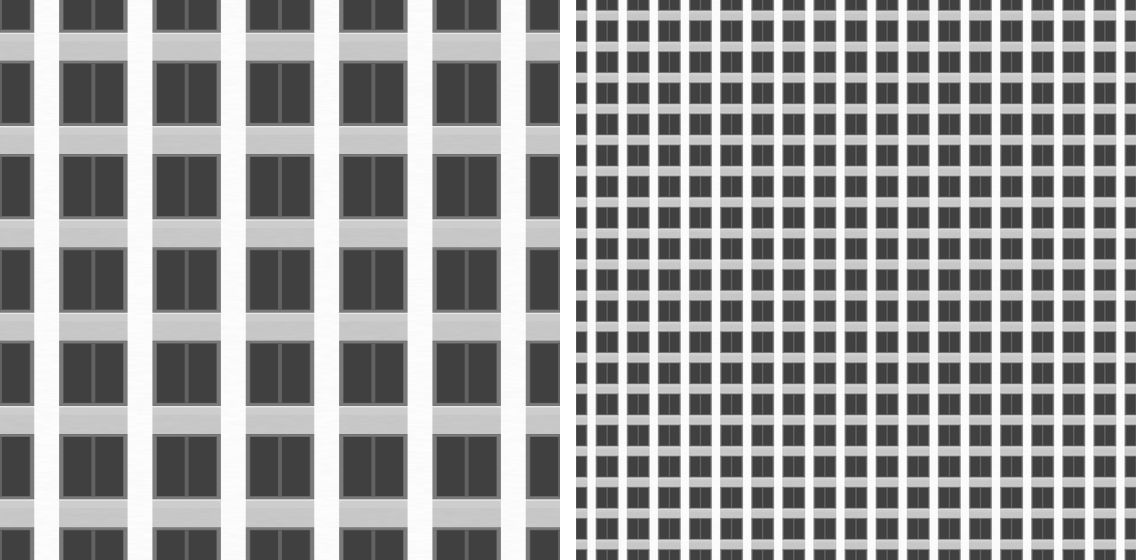
Left, the tile; right, the same tile 3 across and 3 down.
This pattern is drawn by a Shadertoy shader. Its source:

```glsl
// Office facade: six by six bays of twin-pane windows between white piers.
// Each bay is layered from antialiased rectangles in a repeated cell, and
// the masonry gets faint horizontal streaks from value noise that wraps.

float hash(vec2 p) {
    vec3 q = fract(vec3(p.xyx) * 0.1031);
    q += dot(q, q.yzx + 33.33);
    return fract((q.x + q.y) * q.z);
}

// Value noise on a unit lattice, repeating after the given period
float wrappedNoise(vec2 p, vec2 period) {
    vec2 i = floor(p), f = fract(p);
    f = f * f * (3.0 - 2.0 * f);
    vec2 a = mod(i, period), b = mod(i + 1.0, period);
    return mix(mix(hash(a), hash(vec2(b.x, a.y)), f.x),
               mix(hash(vec2(a.x, b.y)), hash(b), f.x), f.y);
}

// Antialiased coverage of the rectangle from lo to hi
float rect(vec2 p, vec2 lo, vec2 hi, vec2 pixel) {
    vec2 inside = clamp(min(p - lo, hi - p) / pixel + 0.5, 0.0, 1.0);
    return inside.x * inside.y;
}

void mainImage(out vec4 fragColor, in vec2 fragCoord) {
    vec2 uv = fragCoord / iResolution.xy;
    vec2 pixel = 6.0 / iResolution.xy;
    vec2 p = fract(uv * 6.0 + 0.5) - 0.5; // window centre at zero

    // Masonry streaks, long in x and fine in y
    vec2 grain = vec2(60.0, 360.0);
    float streak = wrappedNoise(uv * grain, grain) - 0.5;

    // Spandrel between floors, with a lighter upper course and sill
    float wall = 0.78 + 0.015 * streak;
    wall = mix(wall, 0.805, rect(p, vec2(-0.6, -0.443), vec2(0.6, -0.34), pixel));
    wall = mix(wall, 0.91, rect(p, vec2(-0.6, -0.365), vec2(0.6, -0.349), pixel));

    // Frame, inner rebate, glass and centre mullion
    float shade = wall;
    shade = mix(shade, 0.43, rect(p, vec2(-0.6, -0.349), vec2(0.6, 0.35), pixel));
    shade = mix(shade, 0.48, rect(p, vec2(-0.6, -0.344), vec2(0.6, 0.343), pixel));
    shade = mix(shade, 0.39, rect(p, vec2(-0.325, -0.321), vec2(0.325, 0.324), pixel));
    shade = mix(shade, 0.25, rect(p, vec2(-0.318, -0.315), vec2(0.318, 0.318), pixel));
    shade = mix(shade, 0.39, rect(p, vec2(-0.021, -0.315), vec2(0.021, 0.318), pixel));

    // White piers run the full height over the bay edges
    float bay = rect(p, vec2(-0.367, -1.0), vec2(0.367, 1.0), pixel);
    shade = mix(0.985 + 0.016 * streak, shade, bay);

    fragColor = vec4(vec3(shade), 1.0);
}
```
